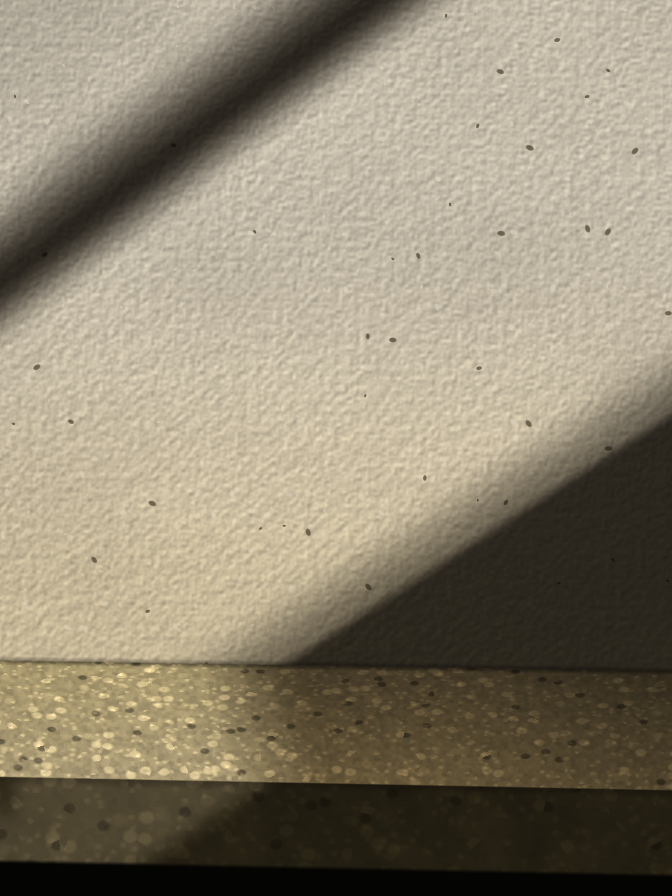
A Shadertoy shader for this texture:

```glsl
float hash(vec2 p) {
    return fract(sin(dot(p, vec2(127.1, 311.7))) * 43758.5453);
}

float noise(vec2 p) {
    vec2 i = floor(p), f = fract(p);
    f = f * f * (3.0 - 2.0 * f);
    return mix(mix(hash(i), hash(i + vec2(1, 0)), f.x),
               mix(hash(i + vec2(0, 1)), hash(i + vec2(1, 1)), f.x), f.y);
}

float fbm(vec2 p) {
    float sum = 0.0, amp = 0.5;
    for (int i = 0; i < 4; i++) {
        sum += amp * noise(p);
        p = mat2(1.6, 1.2, -1.2, 1.6) * p + 7.3;
        amp *= 0.5;
    }
    return sum;
}

// Sparse rotated ellipses, one candidate per cell
float flecks(vec2 p, float density, float size) {
    vec2 cell = floor(p);
    float angle = 6.2832 * hash(cell + 3.7);
    vec2 q = fract(p) - 0.35 - 0.3 * vec2(hash(cell + 11.0), hash(cell + 23.0));
    q = mat2(cos(angle), sin(angle), -sin(angle), cos(angle)) * q;
    float radius = size * (0.5 + hash(cell + 41.0));
    float blob = 1.0 - smoothstep(0.6, 1.2, length(q * vec2(1.0, 1.6)) / radius);
    return blob * step(hash(cell + 57.0), density);
}

// Stone chips: x is distance to the nearest centre, y is its random tone
vec2 chips(vec2 p) {
    vec2 cell = floor(p), best = vec2(9.0, 0.0);
    for (int y = -1; y <= 1; y++)
    for (int x = -1; x <= 1; x++) {
        vec2 c = cell + vec2(x, y);
        float d = length(c + vec2(hash(c), hash(c + 19.0)) - p);
        if (d < best.x) best = vec2(d, hash(c + 37.0));
    }
    return best;
}

float grain(vec2 p) {
    return noise(p * 175.0) + 0.5 * noise(p * 310.0 + 5.0);
}

vec3 wall(vec2 p) {
    // Plaster tint, warmer towards the base
    vec3 col = mix(vec3(0.79, 0.73, 0.60), vec3(0.77, 0.735, 0.665), smoothstep(0.25, 0.8, p.y));
    col *= 0.93 + 0.14 * fbm(p * vec2(4.0, 7.0));
    col *= 1.0 - 0.09 * smoothstep(0.3, 0.0, p.x) * smoothstep(0.75, 1.0, p.y);

    // Relief lit from the upper left
    float relief = grain(p) - grain(p + vec2(-0.0022, 0.0026));
    col *= 1.0 + 0.17 * relief + 0.07 * (noise(p * 240.0 + 31.0) - 0.5);
    col = mix(col, vec3(0.88, 0.84, 0.75), 0.55 * flecks(p * 48.0, 0.16, 0.16));
    col = mix(col, vec3(0.32, 0.27, 0.20), 0.75 * flecks(p * 33.0 + 8.0, 0.045, 0.11));

    // Diagonal bar shadow with a wide penumbra
    float bar = dot(p - vec2(0.0, 0.694), vec2(-0.604, 0.797));
    float barLight = bar > 0.0 ? smoothstep(-0.012, 0.095, bar) : smoothstep(0.006, 0.075, -bar);
    barLight = max(barLight, 0.012);
    col *= mix(vec3(0.20, 0.185, 0.165), vec3(1.0), barLight);

    // Lower right shadow, crisp inside and soft outside
    float edge = dot(p - vec2(0.326, 0.26), vec2(-0.543, 0.84));
    float light = 0.38 * smoothstep(-0.006, 0.012, edge) + 0.62 * smoothstep(0.0, 0.085, edge);
    return col * mix(vec3(0.215, 0.205, 0.19), vec3(1.0), light);
}

vec3 terrazzo(vec2 p) {
    vec2 large = chips(p), small = chips(p * 2.3 + 4.0);
    float tone = 0.93 + 0.12 * (small.y - 0.5);
    tone += 0.30 * smoothstep(0.68, 0.9, large.y) * (1.0 - smoothstep(0.25, 0.5, large.x));
    tone -= 0.32 * step(large.y, 0.07) * (1.0 - smoothstep(0.2, 0.42, large.x));
    tone += 0.16 * step(0.8, small.y) * (1.0 - smoothstep(0.2, 0.5, small.x));
    return vec3(tone, tone * 0.99, tone * 0.97);
}

void mainImage(out vec4 fragColor, in vec2 fragCoord) {
    vec2 p = fragCoord / iResolution.y;
    float aa = 1.0 / iResolution.y;

    // Slightly tilted horizontal edges
    float wallBase = 0.263 - 0.016 * p.x;
    float lip = 0.133 - 0.020 * p.x;
    float underside = 0.039 - 0.021 * p.x;

    vec3 col = wall(p);
    float contact = smoothstep(0.0, 0.006, abs(p.y - wallBase));
    col *= mix(0.72, 1.0, contact);

    // Ledge top, foreshortened towards the wall
    float depth = clamp((p.y - lip) / (wallBase - lip), 0.0, 1.0);
    vec3 lit = mix(vec3(0.72, 0.66, 0.51), vec3(0.70, 0.64, 0.47), depth);
    vec3 shaded = mix(vec3(0.43, 0.37, 0.25), vec3(0.28, 0.24, 0.165), depth);
    shaded *= 1.0 - 0.22 * smoothstep(0.45, 0.75, p.x);
    float sun = 1.0 - smoothstep(0.20, 0.36, p.x + 0.03 * (depth - 0.5));
    vec3 top = mix(shaded, lit, sun) * terrazzo(vec2(p.x * 62.0, depth * (11.0 + 3.0 * depth)));
    top *= 0.92 + 0.16 * noise(p * 230.0);
    top *= mix(0.6, 1.0, smoothstep(0.0, 0.006, wallBase - p.y));
    col = mix(top, col, smoothstep(-aa, aa, p.y - wallBase));

    // Front face with its own slanted shadow
    float slant = dot(p - vec2(0.237, 0.083), vec2(-0.555, 0.832));
    float faceLight = smoothstep(-0.015, 0.025, slant);
    faceLight *= 1.0 - 0.6 * (1.0 - smoothstep(0.005, 0.03, p.x)) * smoothstep(0.07, 0.11, p.y);
    vec3 face = mix(vec3(0.145, 0.125, 0.075), vec3(0.32, 0.285, 0.205), faceLight);
    face *= mix(vec3(1.0), terrazzo(p * vec2(46.0, 52.0)), 0.7) * (0.86 + 0.28 * fbm(p * 22.0));
    face *= mix(0.78, 1.0, smoothstep(0.0, 0.012, lip - p.y));
    col = mix(face, col, smoothstep(-aa, aa, p.y - lip));

    // Dark gap beneath the ledge
    col = mix(vec3(0.015, 0.015, 0.01), col, smoothstep(-0.002 - aa, 0.002 + aa, p.y - underside));
    fragColor = vec4(clamp(col, 0.0, 1.0), 1.0);
}
```
